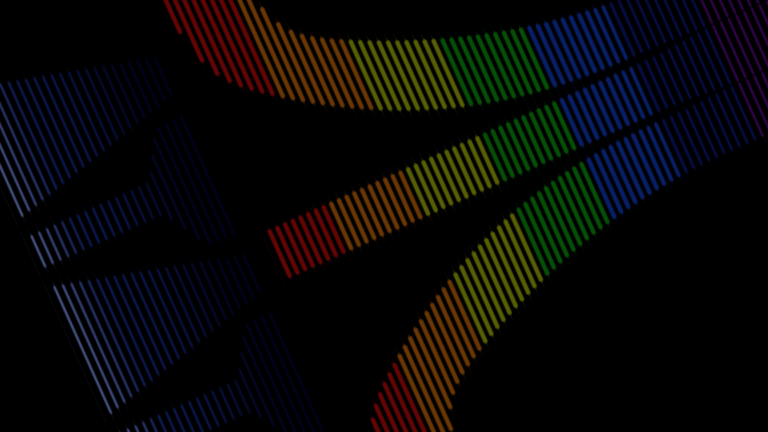
This background is drawn by a Shadertoy shader. Its source:

```glsl
// Tilted hatch lines forming rainbow ribbons and faded blue patches on black.

const float PITCH = 0.01951;        // distance between hatch lines
const float PHASE = 0.301;          // where the first colour group begins
const float LINES_PER_COLOR = 10.0;
const float AXIS = 0.801;           // mirror line of the ribbons
const float CELL = 0.25;            // spacing of the blue patches
const int PATCHES = 4;

// Colour of a ribbon line, chosen by its group index
vec3 rainbow(int group) {
    vec3 colors[7] = vec3[7](
        vec3(0.39, 0.02, 0.01), vec3(0.41, 0.21, 0.01),
        vec3(0.34, 0.37, 0.01), vec3(0.02, 0.31, 0.02),
        vec3(0.03, 0.12, 0.40), vec3(0.02, 0.05, 0.26),
        vec3(0.18, 0.02, 0.26));
    return colors[clamp(group, 0, 6)];
}

// Patch colour, fading from pale steel to navy along the axis
vec3 patchColor(float along) {
    vec3 pale = vec3(0.27, 0.32, 0.49);
    vec3 blue = vec3(0.04, 0.09, 0.29);
    vec3 navy = vec3(0.005, 0.01, 0.10);
    vec3 color = mix(pale, blue, smoothstep(-0.17, -0.04, along));
    return mix(color, navy, smoothstep(-0.03, 0.25, along));
}

// Edges of the curved ribbon, as distances from the mirror line
float innerEdge(float along) {
    float bend = pow(max((1.285 - along) / 0.88, 0.0), 2.3);
    return 0.081 - 0.006 * smoothstep(1.3, 1.5, along)
         + 0.324 * bend + 0.185 * exp((0.338 - along) / 0.021);
}

float outerEdge(float along) {
    float bend = max((1.389 - along) / 0.699, 0.0);
    return 0.211 + 0.178 * bend * bend
         + 0.083 * exp((0.539 - along) / 0.0255);
}

// Signed depth inside the ribbons, positive within
float ribbonDepth(float along, float across) {
    float d = abs(across - AXIS);
    float u = max(along, 0.3);
    float straight = 0.060 + 0.011 * smoothstep(1.3, 1.5, u) - d;
    float curved = min(d - innerEdge(u), outerEdge(u) - d);
    return min(max(straight, curved), along - 0.341);
}

// Signed depth inside the alternating wedges and flared fans
float patchDepth(float along, float across) {
    float t = clamp((along + 0.16) / 0.433, 0.0, 1.0);
    float wedge = mix(0.162, 0.048, t);
    float fan = 0.04 + 0.11 * smoothstep(0.13, 0.22, along);
    float depth = -1.0;
    for (int i = 0; i < PATCHES; i++) {
        float halfWidth = i % 2 == 0 ? wedge : fan;
        float center = 0.317 + float(i) * CELL;
        depth = max(depth, halfWidth - abs(across - center));
    }
    return min(depth, min(along + 0.165, 0.28 - along));
}

// A soft line that fades to a thin point past the edge of its shape
float hatch(float offset, float depth, float halfWidth, float pixel) {
    float body = smoothstep(-0.008, 0.004, depth);
    float tip = 0.35 * smoothstep(-0.026, -0.002, depth);
    float soft = max(0.15, 0.6 * pixel / PITCH);
    float width = halfWidth * body;
    float strength = max(body, tip);
    return strength * (1.0 - smoothstep(width - soft, width + soft, offset));
}

void mainImage(out vec4 fragColor, in vec2 fragCoord) {
    float pixel = 1.0 / iResolution.y;
    vec2 p = fragCoord * pixel;

    // Tilted frame: along the ribbons and across them
    vec2 tilt = vec2(0.912, 0.410);
    float along = dot(vec2(p.x, p.y - 1.0), tilt);
    float across = dot(vec2(p.x, 1.0 - p.y), tilt.yx);

    // Hatch line nearest to this point
    float position = (along - PHASE) / PITCH;
    float line = floor(position);
    float offset = abs(position - line - 0.5);
    float lineAlong = PHASE + (line + 0.5) * PITCH;

    // Ribbons
    int group = int(floor((line + 0.5) / LINES_PER_COLOR));
    float thickness = mix(0.26, 0.15, smoothstep(1.2, 1.35, lineAlong));
    float ribbon = hatch(offset, ribbonDepth(lineAlong, across), thickness, pixel);
    vec3 color = rainbow(group) * ribbon;

    // Blue patches
    float patches = hatch(offset, patchDepth(lineAlong, across), 0.15, pixel);
    color += patchColor(lineAlong) * patches;

    fragColor = vec4(color + vec3(0.0, 0.0, 0.004), 1.0);
}
```
